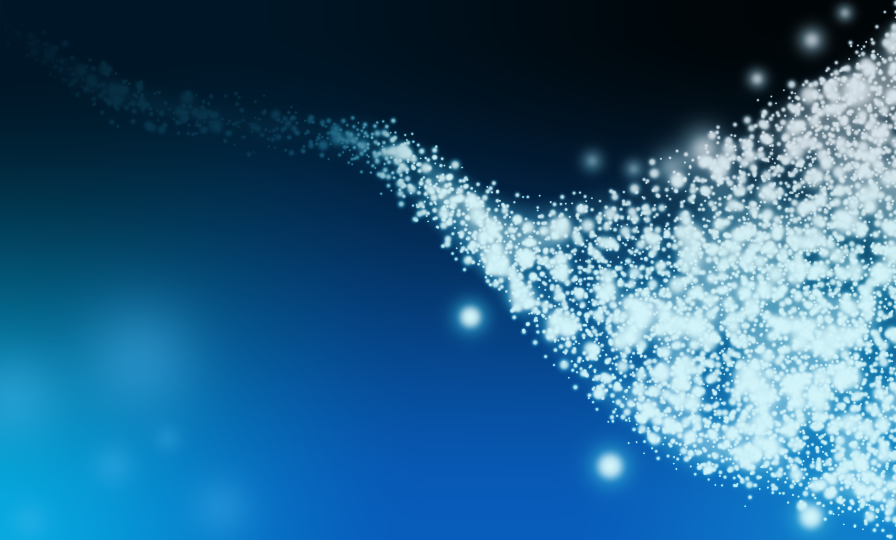
Give the GLSL for this background, as a WebGL 1 fragment shader.

```glsl
precision highp float;
// A sweeping stream of glowing particles over a deep blue gradient with soft light spots.

uniform vec2 u_resolution;

const vec3 TOP_LEFT = vec3(0.0, 0.085, 0.15);
const vec3 TOP_RIGHT = vec3(0.0, 0.02, 0.03);
const vec3 LOW_LEFT = vec3(0.02, 0.67, 0.88);
const vec3 LOW_MIDDLE = vec3(0.03, 0.36, 0.73);
const vec3 LOW_RIGHT = vec3(0.06, 0.50, 0.80);
const vec3 CYAN = vec3(0.20, 0.68, 0.83);
const vec3 SILVER = vec3(0.50, 0.66, 0.74);
const vec3 ICE = vec3(0.82, 0.96, 0.98);
const vec3 PEARL = vec3(0.84, 0.89, 0.92);
const vec3 PALE_BLUE = vec3(0.30, 0.71, 0.93);

const int LAYERS = 6;
const float COARSEST_GRID = 15.0;   // cells per canvas height
const float GRID_STEP = 1.43;
const float DOT_MIN = 0.27;         // radii in cells
const float DOT_MAX = 0.72;
const float DOT_GAIN = 2.4;
const float DOT_CHANCE = 0.70;
const float HAZE_GAIN = 0.85;

float hash(vec2 p) {
    return fract(sin(dot(p, vec2(127.1, 311.7))) * 43758.5);
}

float noise(vec2 p) {
    vec2 i = floor(p);
    vec2 f = fract(p);
    f = f * f * (3.0 - 2.0 * f);
    return mix(mix(hash(i), hash(i + vec2(1.0, 0.0)), f.x),
               mix(hash(i + vec2(0.0, 1.0)), hash(i + 1.0), f.x), f.y);
}

// Lower and upper edge of the stream at a horizontal position
vec2 streamEdges(float x) {
    float low = 0.70 + 0.24 * exp(-9.0 * x) - 0.63 * smoothstep(0.32, 0.84, x)
              - 0.07 * smoothstep(0.85, 1.0, x);
    float rise = max(x - 0.58, 0.0) / 0.42;
    float high = 0.79 + 0.22 * exp(-7.0 * x) - 0.15 * smoothstep(0.4, 0.6, x)
               + 0.35 * pow(rise, 1.6);
    return vec2(low, high);
}

// Chance that a particle of the given cell size lives at uv
float streamDensity(vec2 uv, float cellSize) {
    vec2 edges = streamEdges(uv.x);
    float inside = min(uv.y - edges.x, edges.y - uv.y);
    float t = (uv.y - edges.x) / (edges.y - edges.x);
    float thin = smoothstep(0.6, 0.9, t) * smoothstep(0.55, 0.68, uv.x)
               * (1.0 - smoothstep(0.75, 0.92, uv.x));
    return smoothstep(-0.025, 0.065, inside - 0.5 * cellSize) * (1.0 - 0.4 * thin);
}

// Sum of the dots of one jittered grid
float dotLayer(vec2 p, float aspect, float cells, float seed) {
    vec2 base = floor(p * cells);
    float sum = 0.0;
    for (int j = -1; j <= 1; j++) {
        for (int i = -1; i <= 1; i++) {
            vec2 id = base + vec2(float(i), float(j));
            vec2 key = id + seed * 17.3;
            vec2 center = id + vec2(hash(key), hash(key + 41.7));
            vec2 uv = center / cells / vec2(aspect, 1.0);
            float size = hash(key + 83.1);
            float radius = mix(DOT_MIN, DOT_MAX, size * size);
            vec2 d = (p * cells - center) / radius;
            float chance = DOT_CHANCE * streamDensity(uv, 1.0 / cells);
            float alive = step(hash(key + 12.9) + 0.01, chance);
            sum += alive * exp(-4.0 * dot(d, d));
        }
    }
    return sum * DOT_GAIN;
}

// Soft round light; center in uv, radius in canvas heights
float glow(vec2 p, float aspect, vec2 center, float radius) {
    vec2 d = (p - center * vec2(aspect, 1.0)) / radius;
    return exp(-dot(d, d));
}

void main() {
    vec2 uv = gl_FragCoord.xy / u_resolution;
    float aspect = u_resolution.x / u_resolution.y;
    vec2 p = uv * vec2(aspect, 1.0);

    // Background gradient
    vec3 top = mix(TOP_LEFT, TOP_RIGHT, smoothstep(0.2, 0.9, uv.x));
    vec3 low = mix(LOW_LEFT, LOW_MIDDLE, smoothstep(-0.05, 0.48, uv.x));
    low = mix(low, LOW_RIGHT, smoothstep(0.6, 1.0, uv.x));
    float reach = mix(0.88, 0.96, smoothstep(0.0, 0.4, uv.x));
    vec3 color = mix(top, low, 1.0 - smoothstep(0.0, reach, uv.y));

    // Wide pale lights at the lower left
    float soft = 0.42 * glow(p, aspect, vec2(0.156, 0.335), 0.105)
               + 0.40 * glow(p, aspect, vec2(0.015, 0.265), 0.085)
               + 0.32 * glow(p, aspect, vec2(0.126, 0.137), 0.038)
               + 0.25 * glow(p, aspect, vec2(0.187, 0.187), 0.024)
               + 0.30 * glow(p, aspect, vec2(0.247, 0.060), 0.055)
               + 0.32 * glow(p, aspect, vec2(0.033, 0.035), 0.034);
    color = mix(color, PALE_BLUE, min(soft, 1.0));

    // Particle stream, faint at its left tail
    float light = 0.0;
    float cells = COARSEST_GRID;
    for (int i = 0; i < LAYERS; i++) {
        light += dotLayer(p, aspect, cells, float(i) + 1.0);
        cells *= GRID_STEP;
    }
    float haze = streamDensity(uv, 0.06) * (0.25 + smoothstep(0.2, 0.85, noise(p * 12.0)));
    float fade = 0.03 + 0.13 * smoothstep(0.0, 0.16, uv.x) + 0.84 * smoothstep(0.28, 0.5, uv.x);
    light = (1.0 - exp(-light - HAZE_GAIN * haze)) * fade;

    // Bright lights beside the stream
    float spots = glow(p, aspect, vec2(0.525, 0.413), 0.030)
                + glow(p, aspect, vec2(0.681, 0.137), 0.036)
                + glow(p, aspect, vec2(0.905, 0.043), 0.034)
                + 0.6 * glow(p, aspect, vec2(0.661, 0.702), 0.020)
                + 0.6 * glow(p, aspect, vec2(0.707, 0.687), 0.018)
                + 0.8 * glow(p, aspect, vec2(0.786, 0.725), 0.040)
                + 0.6 * glow(p, aspect, vec2(0.748, 0.690), 0.034)
                + 0.8 * glow(p, aspect, vec2(0.845, 0.854), 0.018)
                + 0.8 * glow(p, aspect, vec2(0.906, 0.926), 0.024)
                + 0.7 * glow(p, aspect, vec2(0.943, 0.976), 0.016);
    light = 1.0 - (1.0 - light) * (1.0 - min(spots, 1.0));

    // Cyan rims below and at the tail, silver rims at the upper right
    float silver = smoothstep(0.45, 0.8, uv.y) * smoothstep(0.4, 0.75, uv.x);
    vec3 rim = mix(CYAN, SILVER, silver);
    vec3 core = mix(ICE, PEARL, silver);
    color = mix(color, mix(rim, core, smoothstep(0.35, 0.9, light)), light);
    gl_FragColor = vec4(color, 1.0);
}
```
